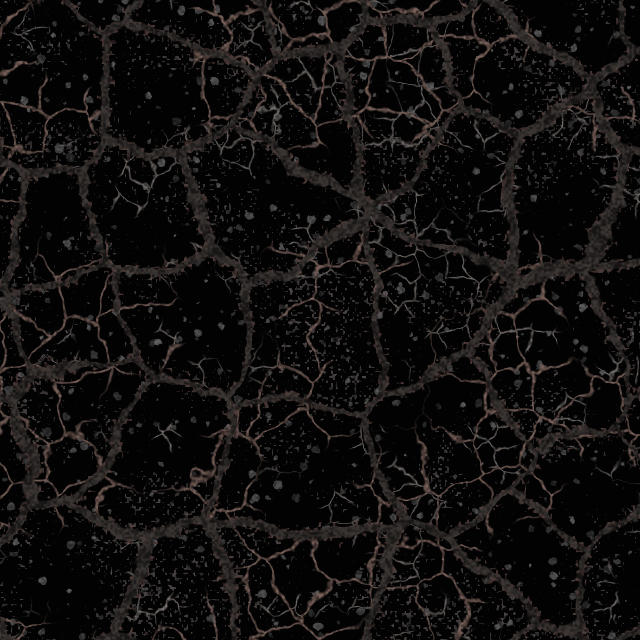
This texture is drawn by a WebGL 1 fragment shader. Its source:

```glsl
precision highp float;
// Black cracked ground: broad grey fissures, thin branching cracks, pale spots and dust.
uniform vec2 u_resolution;

const vec3 GROUND = vec3(0.006, 0.006, 0.006);
const vec3 FISSURE_DARK = vec3(0.085, 0.078, 0.075);
const vec3 FISSURE_LIGHT = vec3(0.235, 0.215, 0.205);
const vec3 RIM = vec3(0.34, 0.26, 0.245);
const vec3 CRACK = vec3(0.42, 0.335, 0.31);
const vec3 HAIR = vec3(0.40, 0.38, 0.37);
const vec3 SPOT = vec3(0.29, 0.29, 0.295);
const vec3 DUST = vec3(0.25, 0.23, 0.23);

const float FISSURE_CELLS = 5.3;
const float CRACK_CELLS = 12.0;
const float HAIR_CELLS = 23.0;
const float SPOT_CELLS = 42.0;
const float SPOT_CHANCE = 0.46;
const float GRAIN_FREQ = 270.0;
const float FISSURE_MIN = 0.0036;  // half widths, in canvas units
const float FISSURE_MAX = 0.0088;
const float CRACK_WIDTH = 0.0021;
const float HAIR_WIDTH = 0.0013;
const float RIM_REACH = 0.010;

float hash(vec2 p) {
  vec3 q = fract(p.xyx * 0.1031);
  q += dot(q, q.yzx + 33.33);
  return fract((q.x + q.y) * q.z);
}

vec2 hash2(vec2 p) {
  return vec2(hash(p), hash(p + 57.3));
}

float noise(vec2 p) {
  vec2 i = floor(p), f = fract(p);
  f = f * f * (3.0 - 2.0 * f);
  return mix(mix(hash(i), hash(i + vec2(1, 0)), f.x),
             mix(hash(i + vec2(0, 1)), hash(i + vec2(1, 1)), f.x), f.y);
}

float fbm(vec2 p) {
  float sum = 0.0, amp = 0.5;
  for (int i = 0; i < 4; i++) {
    sum += amp * noise(p);
    p = p * 2.03 + 17.7;
    amp *= 0.5;
  }
  return sum / 0.9375;
}

vec2 warp(vec2 p, float freq, float amount) {
  return p + amount * (vec2(fbm(p * freq), fbm(p * freq + 41.0)) - 0.5);
}

// Distance to the nearest Voronoi border, in canvas units.
float borderDistance(vec2 p, float cells, float seed) {
  p *= cells;
  vec2 base = floor(p), f = fract(p), nearest = vec2(0.0);
  float best = 8.0, border = 8.0;
  for (int y = -1; y <= 1; y++)
    for (int x = -1; x <= 1; x++) {
      vec2 g = vec2(x, y);
      vec2 r = g + 0.1 + 0.8 * hash2(base + g + seed) - f;
      if (dot(r, r) < best) { best = dot(r, r); nearest = r; }
    }
  for (int y = -2; y <= 2; y++)
    for (int x = -2; x <= 2; x++) {
      vec2 g = vec2(x, y);
      vec2 r = g + 0.1 + 0.8 * hash2(base + g + seed) - f;
      vec2 d = r - nearest;
      if (dot(d, d) > 0.0001)
        border = min(border, dot(0.5 * (r + nearest), normalize(d)));
    }
  return border / cells;
}

// Ragged round spots; returns brightness.
float spots(vec2 p, float soft) {
  vec2 q = warp(p, 130.0, 0.008) * SPOT_CELLS;
  vec2 base = floor(q);
  float light = 0.0;
  for (int y = -1; y <= 1; y++)
    for (int x = -1; x <= 1; x++) {
      vec2 id = base + vec2(x, y);
      float size = hash(id + 9.0);
      float radius = mix(0.07, 0.29, size * size);
      float d = length(q - id - hash2(id + 3.0)) - radius;
      float shade = step(hash(id + 21.0), SPOT_CHANCE) * mix(0.45, 1.1, hash(id + 33.0));
      light = max(light, shade * (1.0 - smoothstep(-soft, soft, d / SPOT_CELLS)));
    }
  return light;
}

void main() {
  float px = 1.0 / min(u_resolution.x, u_resolution.y);
  vec2 p = gl_FragCoord.xy * px;
  float grain = noise(p * GRAIN_FREQ);
  float speck = noise(p * GRAIN_FREQ * 0.83 + 91.0);
  vec3 color = GROUND;

  // Dust gathered in loose patches, and spots
  float patchiness = smoothstep(0.38, 0.72, fbm(p * 13.0 + 5.0));
  float dust = smoothstep(0.0, 0.14, grain - mix(0.92, 0.66, patchiness));
  color = mix(color, DUST * (0.45 + 0.8 * speck), dust);
  float spot = spots(p, 0.8 * px);
  color = max(color, SPOT * spot * (0.65 + 0.6 * grain));

  // Broken hairs and thin cracks, tapering toward their ends
  float hairLife = smoothstep(0.55, 0.75, noise(p * 19.0 + 71.0));
  float hairDist = borderDistance(warp(p, 24.0, 0.035), HAIR_CELLS, 13.0);
  float hair = 1.0 - smoothstep(-px, px, hairDist - HAIR_WIDTH * hairLife);
  color = mix(color, HAIR * (0.55 + 0.7 * speck), hair * hairLife);
  float crackLife = smoothstep(0.50, 0.68, noise(p * 8.5 + 29.0));
  float crackDist = borderDistance(warp(p, 17.0, 0.055), CRACK_CELLS, 47.0);
  float crack = 1.0 - smoothstep(-px, px, crackDist - CRACK_WIDTH * crackLife);
  color = mix(color, CRACK * (0.5 + 0.7 * grain), crack * crackLife);

  // Broad fissures with crumbling, reddish rims
  float edge = borderDistance(warp(p, 11.0, 0.06), FISSURE_CELLS, 5.0);
  float width = mix(FISSURE_MIN, FISSURE_MAX, noise(p * 6.0 + 11.0));
  float ragged = edge - width + 0.0045 * (noise(p * 140.0) - 0.5);
  float rimFade = exp(-max(ragged, 0.0) / RIM_REACH);
  float rim = smoothstep(0.0, 0.15, speck - mix(1.0, 0.56, rimFade));
  color = mix(color, RIM * (0.3 + 0.7 * grain), rim * step(0.05, rimFade));
  float fissure = 1.0 - smoothstep(-1.2 * px, 1.2 * px, ragged);
  float tone = 0.55 * fbm(p * 75.0 + 3.0) + 0.45 * grain;
  vec3 body = mix(FISSURE_DARK, FISSURE_LIGHT, smoothstep(0.2, 0.8, tone));
  float lip = smoothstep(-0.0035, 0.0, ragged) * smoothstep(0.5, 0.8, speck);
  color = mix(color, mix(body, RIM, 0.6 * lip), fissure);

  gl_FragColor = vec4(color, 1.0);
}
```
